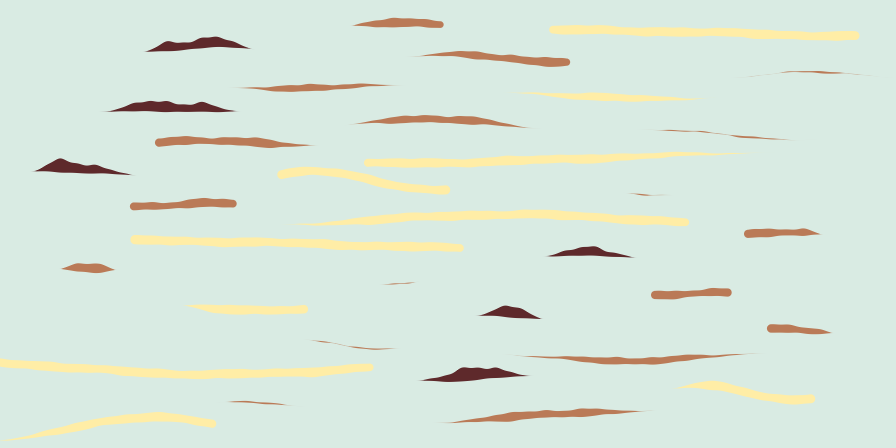
Write a Shadertoy shader that draws this pattern.

```glsl
const vec3 PAPER  = vec3(0.85, 0.92, 0.89);
const vec3 CREAM  = vec3(1.00, 0.93, 0.65);
const vec3 CLAY   = vec3(0.73, 0.48, 0.34);
const vec3 MAROON = vec3(0.37, 0.16, 0.17);
const float SLOTS = 34.0;
const float TAU = 6.28319;

struct Brush {
    vec3 color;
    vec2 lengths;      // shortest, longest
    float radius;
    float bumps;       // unevenness of the width
    float flatBase;    // 0 = centred, 1 = flat lower edge
    float taperChance; // chance that an end runs out to a point
};

float hash(float n) {
    return fract(sin(n * 12.9898 + 4.137) * 43758.55);
}

// Layered sines, roughly -1 to 1
float waves(float x, float seed) {
    float a = TAU * hash(seed);
    float b = TAU * hash(seed + 0.37);
    return 0.55 * sin(x + a) + 0.3 * sin(2.3 * x + b) + 0.15 * sin(5.1 * x + a + b);
}

Brush chooseBrush(float kind) {
    if (kind < 5.0)  return Brush(CREAM, vec2(0.2, 0.95), 0.0095, 0.14, 0.0, 0.3);
    if (kind < 11.0) return Brush(CLAY, vec2(0.12, 0.62), 0.0085, 0.3, 0.3, 0.65);
    if (kind < 14.0) return Brush(MAROON, vec2(0.12, 0.38), 0.0115, 0.4, 0.9, 1.0);
    return Brush(CLAY, vec2(0.08, 0.45), 0.0014, 0.9, 0.0, 1.0);
}

// Length of the taper at one end; zero leaves a round cap
float taperLength(float chance, float seed) {
    return hash(seed) < chance ? mix(0.25, 0.6, hash(seed + 0.5)) : 0.0;
}

// Half width along the stroke, t from 0 to 1
float strokeWidth(float t, float len, Brush brush, float seed) {
    float left = taperLength(brush.taperChance, seed + 1.0);
    float right = taperLength(brush.taperChance, seed + 2.0);
    float ends = smoothstep(-0.001, left, t) * smoothstep(-0.001, right, 1.0 - t);
    float uneven = 1.0 + brush.bumps * waves(t * len * 32.0, seed + 3.0);
    return brush.radius * ends * max(uneven, 0.0);
}

// Height of the centre line: a broad bend plus a small wobble
float strokeSpine(float t, float len, float seed) {
    float h = hash(seed + 4.0);
    float bend = len * (0.012 + 0.06 * h * h);
    float phase = TAU * hash(seed + 5.0);
    float turn = mix(2.0, 5.0, hash(seed + 6.0));
    return bend * sin(turn * t + phase) + 0.0025 * waves(t * len * 20.0, seed + 7.0);
}

// Coverage of one stroke; thin tips fade with their width
float strokeCover(vec2 p, vec2 center, float len, Brush brush, float seed, float edge) {
    float startX = center.x - 0.5 * len;
    float t = clamp((p.x - startX) / len, 0.0, 1.0);
    float width = strokeWidth(t, len, brush, seed);
    float y = center.y + strokeSpine(t, len, seed) + brush.flatBase * width;
    float d = length(p - vec2(startX + t * len, y)) - width;
    return clamp(0.5 - d / edge, 0.0, 1.0) * min(1.0, 2.0 * width / edge);
}

void mainImage(out vec4 fragColor, in vec2 fragCoord) {
    vec2 p = fragCoord / iResolution.y;
    float aspect = iResolution.x / iResolution.y;
    float edge = 1.0 / iResolution.y;
    vec3 color = PAPER;

    // One stroke per row slot, spread sideways by the golden ratio
    for (float i = 0.0; i < SLOTS; i++) {
        float seed = i * 11.0 + 3.0;
        Brush brush = chooseBrush(mod(i * 7.0, 17.0));
        float h = hash(seed + 8.0);
        float len = mix(brush.lengths.x, brush.lengths.y, h * mix(h, 1.0, 0.5));
        float x = fract(i * 0.618 + 0.08 * hash(seed + 9.0));
        float y = (i + 0.3 + 0.4 * hash(seed + 10.0)) / SLOTS;
        vec2 center = vec2(aspect * mix(0.06, 0.94, x), mix(0.03, 0.96, y));
        color = mix(color, brush.color, strokeCover(p, center, len, brush, seed, edge));
    }

    fragColor = vec4(color, 1.0);
}
```
